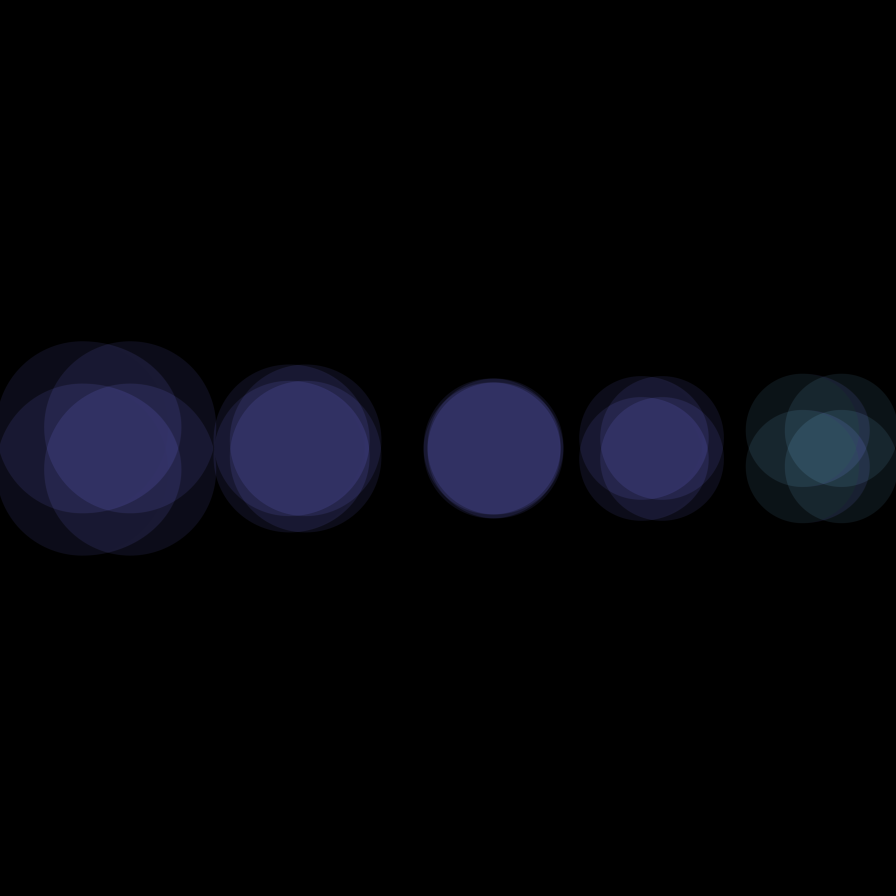
Give the GLSL for this background, as a Shadertoy shader.

```glsl
const vec3 INDIGO = vec3(0.0480, 0.0480, 0.0975);
const vec3 TEAL = vec3(0.0450, 0.0740, 0.0900);
const vec3 RIM = vec3(0.0510, 0.0500, 0.1040);
const int GHOSTS = 5;

// Coverage of a disc whose right half is widened by the stretch factor
float disc(vec2 p, float radius, float stretch, float pixel) {
    p.x /= p.x > 0.0 ? stretch : 1.0;
    return 1.0 - smoothstep(-0.7 * pixel, 0.7 * pixel, length(p) - radius);
}

// Four overlapping discs; spread holds their offset from the middle
vec3 lensGhost(vec2 p, vec2 spread, float radius, vec3 tint, float pixel) {
    vec3 light = vec3(0.0);
    for (int i = 0; i < 4; i++) {
        vec2 side = vec2(i % 2, i / 2) * 2.0 - 1.0;
        vec2 q = p - side * spread;
        float stretch = side.x < 0.0 ? 1.0 + 0.55 * spread.x / radius : 1.0;
        float inner = disc(q, radius, 1.0, pixel);
        float outer = disc(q, radius, stretch, pixel);
        light += tint * inner + RIM * max(outer - inner, 0.0);
    }
    return light;
}

void mainImage(out vec4 fragColor, in vec2 fragCoord) {
    float pixel = 1.0 / iResolution.y;
    vec2 uv = (fragCoord - 0.5 * iResolution.xy) * pixel + 0.5;

    // Each ghost: middle x, spread x, spread y, radius
    vec4 ghosts[GHOSTS] = vec4[GHOSTS](
        vec4(0.1185, 0.0268, 0.0236, 0.0960),
        vec4(0.3320, 0.0091, 0.0091, 0.0846),
        vec4(0.5508, 0.0022, 0.0022, 0.0759),
        vec4(0.7272, 0.0117, 0.0117, 0.0690),
        vec4(0.9173, 0.0218, 0.0202, 0.0632));

    // Add the light along the row, the last ghost being teal
    vec3 color = vec3(0.0);
    for (int i = 0; i < GHOSTS; i++) {
        vec4 g = ghosts[i];
        vec3 tint = i == GHOSTS - 1 ? TEAL : INDIGO;
        color += lensGhost(uv - vec2(g.x, 0.4995), g.yz, g.w, tint, pixel);
    }
    fragColor = vec4(color, 1.0);
}
```
